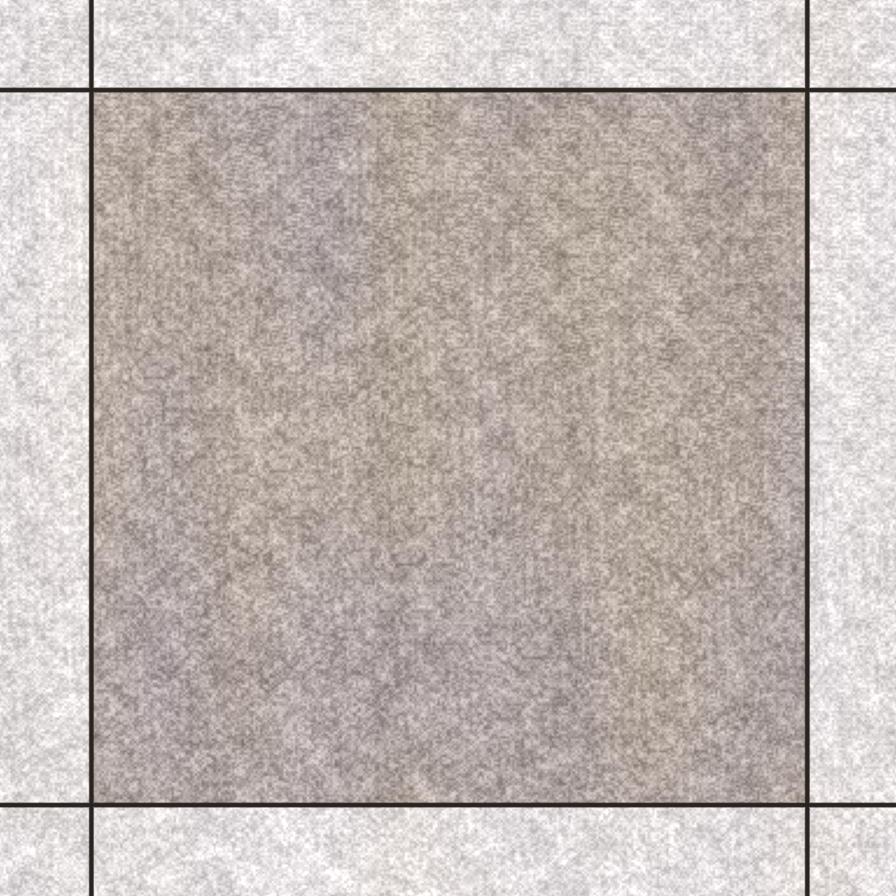
A Shadertoy shader for this texture:

```glsl
// Granite floor panel: one large taupe slab framed by pale stone strips, with
// thin dark joints running right across. The stone is layered wrapping value
// noise: fine grain, specks, repeating mottle and broad vertical tint bands.

const vec3 SLAB_COLOR   = vec3(0.700, 0.652, 0.630);
const vec3 BORDER_COLOR = vec3(0.897, 0.876, 0.874);
const vec3 JOINT_COLOR  = vec3(0.160, 0.140, 0.120);
const vec3 WARM_SHIFT   = vec3(0.012, 0.008, -0.022);  // ochre against mauve

const vec2  JOINT_LOW        = vec2(0.1020, 0.1015);   // left, bottom
const vec2  JOINT_HIGH       = vec2(0.9010, 0.8995);   // right, top
const float JOINT_HALF_WIDTH = 0.0026;
const float JOINT_FEATHER    = 0.0012;

const vec2  GRAIN_CELLS   = vec2(384.0);
const vec2  SPECK_CELLS   = vec2(192.0);
const vec2  MOTTLE_CELLS  = vec2(40.0);
const vec2  MOTTLE_PERIOD = vec2(8.0, 4.0);            // 5 across, 10 down
const vec2  CLOUD_CELLS   = vec2(56.0);
const vec2  BAND_CELLS    = vec2(11.0, 4.0);
const float GRAIN_AMOUNT  = 0.20;
const float SPECK_AMOUNT  = 0.17;
const float MOTTLE_AMOUNT = 0.065;
const float CLOUD_AMOUNT  = 0.075;
const float BAND_AMOUNT   = 0.030;
const float BORDER_CONTRAST = 0.85;
const float BORDER_WARMTH   = 0.35;

float hash(vec2 p) {
    return fract(sin(dot(p, vec2(127.1, 311.7))) * 43758.5453);
}

// Value noise centred on zero; the lattice wraps after `period` cells.
float wrapNoise(vec2 p, vec2 period, float seed) {
    vec2 cell = floor(p);
    vec2 f = fract(p);
    f = f * f * (3.0 - 2.0 * f);
    vec2 a = mod(cell, period) + seed;
    vec2 b = mod(cell + 1.0, period) + seed;
    float low  = mix(hash(a), hash(vec2(b.x, a.y)), f.x);
    float high = mix(hash(vec2(a.x, b.y)), hash(b), f.x);
    return mix(low, high, f.y) - 0.5;
}

// Brightness variation of the stone.
float stone(vec2 uv) {
    return GRAIN_AMOUNT  * wrapNoise(uv * GRAIN_CELLS, GRAIN_CELLS, 3.7)
         + SPECK_AMOUNT  * wrapNoise(uv * SPECK_CELLS, SPECK_CELLS, 17.3)
         + MOTTLE_AMOUNT * wrapNoise(uv * MOTTLE_CELLS, MOTTLE_PERIOD, 31.9)
         + CLOUD_AMOUNT  * wrapNoise(uv * CLOUD_CELLS, CLOUD_CELLS, 47.1)
         + BAND_AMOUNT   * wrapNoise(uv * BAND_CELLS, BAND_CELLS, 59.3);
}

void mainImage(out vec4 fragColor, in vec2 fragCoord) {
    vec2 uv = fragCoord / iResolution.xy;
    float feather = max(JOINT_FEATHER, 0.75 / iResolution.y);

    // Signed distance to the slab outline, positive inside
    vec2 inside = min(uv - JOINT_LOW, JOINT_HIGH - uv);
    float slab = smoothstep(-feather, feather, min(inside.x, inside.y));

    // Stone colour with grain and slow changes of hue
    float relief = stone(uv);
    float warmth = 2.0 * wrapNoise(uv * BAND_CELLS, BAND_CELLS, 73.7);
    vec3 color = mix(BORDER_COLOR, SLAB_COLOR, slab);
    color += relief * mix(BORDER_CONTRAST, 1.0, slab);
    color += WARM_SHIFT * warmth * mix(BORDER_WARMTH, 1.0, slab);

    // Joints cross the whole canvas
    vec2 toJoint = abs(inside);
    float joint = 1.0 - smoothstep(JOINT_HALF_WIDTH - feather,
                                   JOINT_HALF_WIDTH + feather,
                                   min(toJoint.x, toJoint.y));
    color = mix(color, JOINT_COLOR, joint);

    fragColor = vec4(clamp(color, 0.0, 1.0), 1.0);
}
```
